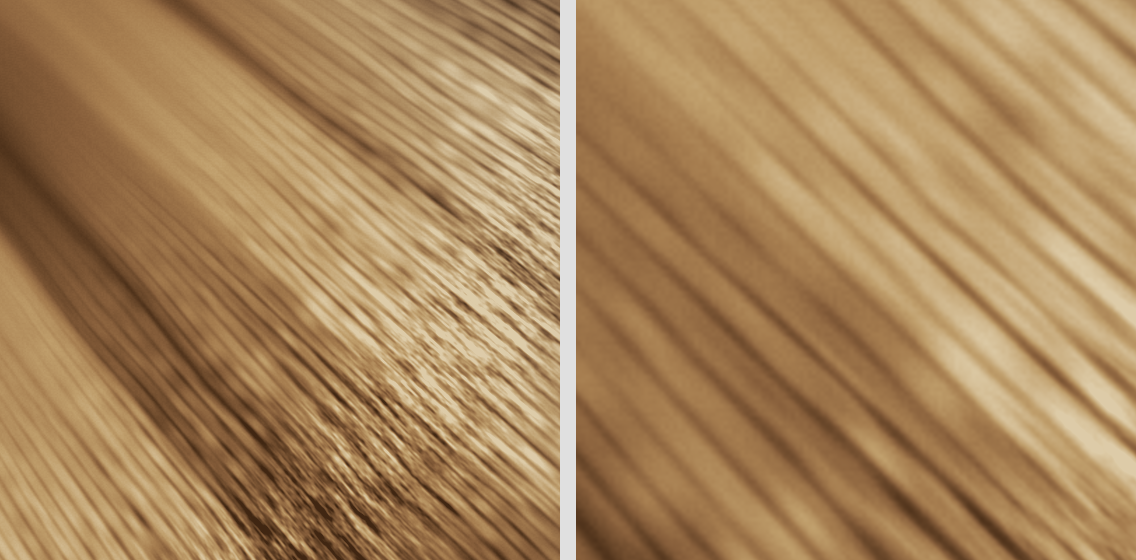
Left: the whole. Right: its middle third, enlarged.
Give the GLSL for this texture, as a WebGL 2 fragment shader.

```glsl
#version 300 es
precision highp float;
// Wood planks in perspective: converging grain with a shallow band of focus.

#define VANISH vec2(-1.37, 2.28)   // point where the grain converges
#define FOCUS_DEPTH 1.04           // depth of the sharp band
#define BLUR_RATE 0.0145           // blur gained per unit of depth
#define BLUR_MIN 0.0007            // blur inside the sharp band
#define LINE_FREQ 108.0            // growth lines per radian
#define BAND_CONTRAST 0.32
#define LINE_CONTRAST 0.52
#define FIBRE_CONTRAST 0.80
#define SPECK_CONTRAST 0.55
#define EDGE_RIGHT 0.549           // plank joints, as ray angles
#define EDGE_LEFT 0.893
#define VEIN 0.652                 // narrow dark vein

uniform vec2 u_resolution;
out vec4 fragColor;

float hash(vec2 p) {
    return fract(sin(dot(p, vec2(127.1, 311.7))) * 43758.5453);
}

float noise(vec2 p) {
    vec2 i = floor(p), f = fract(p);
    f = f * f * (3.0 - 2.0 * f);
    return mix(mix(hash(i), hash(i + vec2(1, 0)), f.x),
               mix(hash(i + vec2(0, 1)), hash(i + vec2(1, 1)), f.x), f.y);
}

// Zero-mean streaks that fade as the blur outgrows them
float streaks(vec2 ray, vec2 freq, float blur) {
    float k = freq.x * blur;
    return (noise(ray * freq) - 0.5) * exp(-3.0 * k * k);
}

float joint(float angle, float at, float blur) {
    float w = 2.0 * blur + 0.001;
    return smoothstep(at - w, at + w, angle);
}

float bell(float x, float width) {
    return exp(-x * x / (width * width));
}

// Broad light and dark areas of the planks
float plankTone(vec2 uv, float angle, float depth, float blur) {
    float leftPlank = joint(angle, EDGE_LEFT, blur);
    float rightPlank = 1.0 - joint(angle, EDGE_RIGHT, blur);
    float tone = 0.66 + 0.03 * leftPlank - 0.36 * rightPlank;
    tone -= 0.50 * smoothstep(0.71, 0.85, angle) * (1.0 - leftPlank);
    tone -= 0.46 * bell(angle - VEIN, 0.008 + 0.7 * blur);
    tone -= 0.12 * bell(angle - VEIN + 0.008, 0.020);
    tone -= 0.28 * smoothstep(0.55, 0.0, depth) * (1.0 - 0.5 * leftPlank);
    tone -= 0.14 * smoothstep(1.05, 1.38, depth);
    // Light glancing off the surface near the sharp band
    tone += 0.25 * bell(depth - 0.98, 0.25) * smoothstep(0.4, 0.9, uv.x);
    return tone;
}

// Growth lines, fibres and pores
float grainTone(vec2 ray, float blur) {
    float bands = 0.6 * streaks(ray, vec2(26.0, 0.5), blur)
                + 0.9 * streaks(ray + 3.1, vec2(70.0, 0.9), blur)
                + 0.8 * streaks(ray + 7.7, vec2(150.0, 3.0), blur);
    float phase = ray.x * LINE_FREQ + 1.3 * noise(vec2(ray.x * 37.0, ray.y));
    float k = LINE_FREQ * blur;
    float crest = pow(0.5 + 0.5 * cos(6.2832 * phase), 3.0) - 0.31;
    float strength = 0.25 + 0.6 * noise(ray * vec2(70.0, 3.0))
                   + 0.6 * noise(ray * vec2(260.0, 14.0));
    float lines = crest * strength * exp(-12.0 * k * k);
    float fibres = 0.5 * streaks(ray + 2.3, vec2(210.0, 26.0), blur)
                 + 0.8 * streaks(ray, vec2(380.0, 15.0), blur)
                 + streaks(ray + 5.3, vec2(720.0, 26.0), blur);
    float specks = streaks(ray + 1.9, vec2(850.0, 95.0), blur);
    return BAND_CONTRAST * bands - LINE_CONTRAST * lines
         + FIBRE_CONTRAST * fibres + SPECK_CONTRAST * specks;
}

vec3 woodColor(float tone) {
    float t = clamp(tone, -0.25, 1.12) * 4.0;
    vec3 c = mix(vec3(0.39, 0.26, 0.15), vec3(0.53, 0.37, 0.23), min(t, 1.0));
    c = mix(c, vec3(0.65, 0.49, 0.31), clamp(t - 1.0, 0.0, 1.0));
    c = mix(c, vec3(0.75, 0.62, 0.42), clamp(t - 2.0, 0.0, 1.0));
    return mix(c, vec3(0.83, 0.74, 0.58), max(t - 3.0, 0.0));
}

void main() {
    vec2 uv = gl_FragCoord.xy / u_resolution;

    // Ray coordinates: angle across the grain, distance along it
    vec2 d = vec2(uv.x - VANISH.x, VANISH.y - uv.y);
    vec2 ray = vec2(atan(d.y, d.x), length(d));

    // Lens blur grows away from the sharp band
    float depth = dot(vec2(uv.x, 1.0 - uv.y), vec2(0.78, 0.63));
    float defocus = max(abs(depth - FOCUS_DEPTH) - 0.05, 0.0);
    float blur = (BLUR_MIN + BLUR_RATE * defocus) / ray.y;

    // Slight waviness of the grain
    vec2 wavy = ray;
    wavy.x += 0.004 * (noise(vec2(ray.x * 25.0, ray.y * 5.0)) - 0.5);

    float tone = plankTone(uv, wavy.x, depth, blur) + grainTone(wavy, blur);
    tone += 0.05 * (noise(uv * 400.0) - 0.5);   // faint film grain
    vec3 color = woodColor(tone);

    // Cooler, paler reflection toward the upper right
    float pale = 0.25 * smoothstep(0.85, 1.5, uv.x + 0.6 * uv.y);
    float grey = dot(color, vec3(0.3, 0.59, 0.11));
    color = mix(color, vec3(grey) * vec3(1.06, 1.0, 0.9), pale);
    fragColor = vec4(color, 1.0);
}
```
